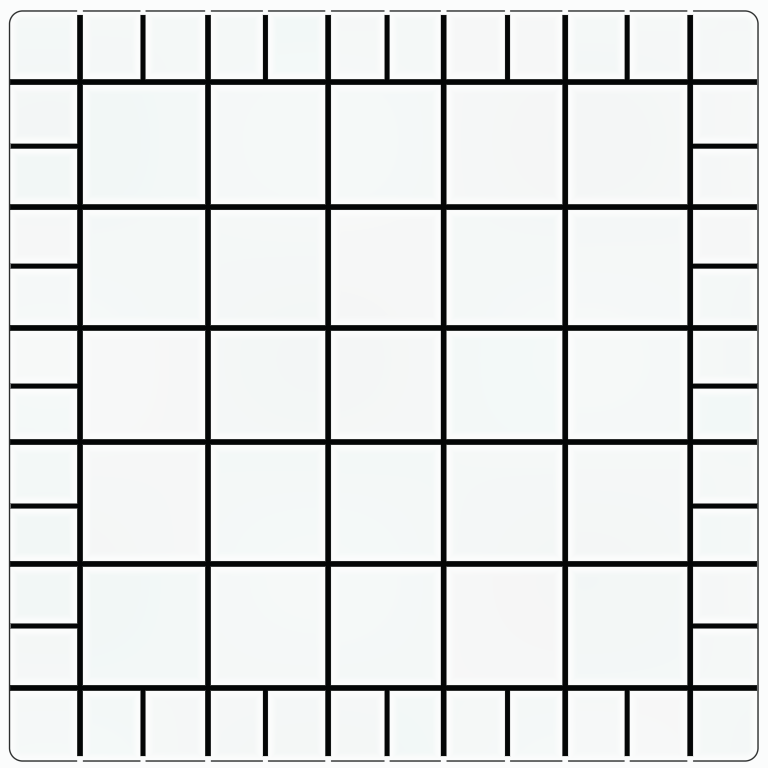
A three.js fragment shader for this pattern:

```glsl
varying vec2 vUv;

const float PI = 3.14159265;

// Slightly uneven spacing of the six main lines on each axis
vec2 mainLine(float i) {
  float a = PI * i / 5.0;
  vec4 wave = sin(a * vec4(1.0, 2.0, 3.0, 4.0));
  vec2 sway = vec2(dot(wave, vec4(0.0017, 0.0064, 0.001, -0.0005)),
                   dot(wave, vec4(-0.0003, 0.0055, -0.0005, -0.0015)));
  return 0.1042 + vec2(0.1589, 0.1578) * i + sway;
}

// Short dividers that split the frame into half tiles
vec2 tickLine(float j) {
  return vec2(0.1862 + 0.1576 * j + 0.0026 * sin(PI * j / 4.0),
              0.1849 + 0.1562 * j);
}

float roundedBox(vec2 p, vec2 halfSize, float radius) {
  vec2 q = abs(p) - halfSize + radius;
  return length(max(q, 0.0)) + min(max(q.x, q.y), 0.0) - radius;
}

float ink(float d) {
  return 1.0 - smoothstep(-0.0009, 0.0009, d);
}

void main() {
  vec2 p = vUv;
  vec2 cell = vec2(0.0), halfCell = vec2(0.0);
  float lines = 1.0, gaps = 1.0;

  // Full lines across the board
  vec2 reach = abs(p - vec2(0.4994, 0.498)) - vec2(0.4863, 0.4825);
  for (int i = 0; i < 6; i++) {
    vec2 at = mainLine(float(i));
    vec2 d = abs(p - at) - 0.0037;
    lines = min(lines, min(max(d.x, reach.y), max(d.y, reach.x)));
    gaps = min(gaps, d.x);
    cell += step(at, p);
  }

  // Ticks in the four frame strips
  vec2 strip = abs(abs(p - vec2(0.5, 0.498)) - vec2(0.441, 0.4385)) - vec2(0.0453, 0.044);
  for (int j = 0; j < 5; j++) {
    vec2 at = tickLine(float(j));
    vec2 d = abs(p - at) - 0.0033;
    lines = min(lines, min(max(d.x, strip.y), max(d.y, strip.x)));
    gaps = min(gaps, d.x);
    halfCell += step(at, p);
  }

  // Pale glass tiles with a faint tint and bright rims
  vec2 inFrame = step(2.5, abs(cell - 3.0));
  vec2 key = cell + halfCell * inFrame.yx * 0.5;
  float tone = sin(key.x * 2.3 + key.y * 1.7) * sin(key.x * 1.1 - key.y * 2.9);
  float drift = sin(p.x * 9.0 + 1.0) * sin(p.y * 11.0 + 2.0);
  vec3 tile = mix(vec3(0.967, 0.969, 0.969), vec3(0.95, 0.973, 0.969), 0.5 + 0.5 * tone);
  tile += 0.005 * drift;
  float border = roundedBox(p - vec2(0.4997, 0.4974), vec2(0.4873, 0.4883), 0.017);
  float rim = min(lines, -border);
  vec3 color = mix(vec3(0.985, 0.988, 0.987), tile, smoothstep(0.002, 0.013, rim));

  // Thin rounded border, broken where the vertical lines meet it
  float edge = ink(abs(border) - 0.0009);
  float broken = ink(gaps) * step(0.48, abs(p.y - 0.498));
  color = mix(color, vec3(0.08, 0.09, 0.09), edge * (1.0 - broken) * 0.9);

  color = mix(color, vec3(0.015, 0.025, 0.023), ink(lines));
  gl_FragColor = vec4(color, 1.0);
}
```
